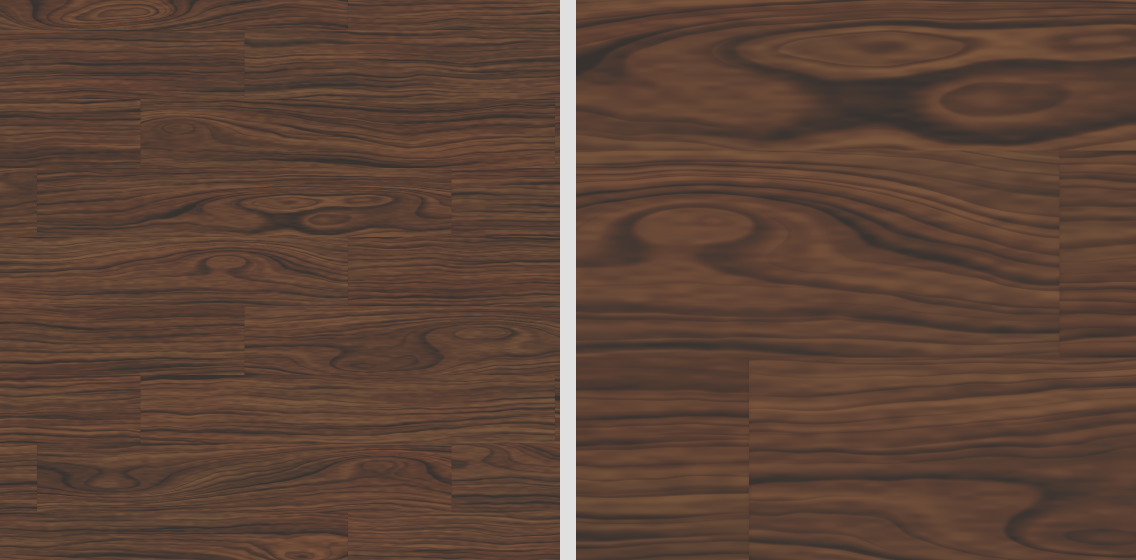
Left: the whole. Right: its middle third, enlarged.
Reproduce this texture procedurally as a WebGL 2 fragment shader.

```glsl
#version 300 es
precision highp float;
// Dark wood floor of long horizontal planks, each row shifted by a quarter plank.
// Every plank bends its own height field with noise and a few long eyes; that field
// carries stretched noise bands and rows of crisp dark veins that swell and fade.

#define ROW_HEIGHT 0.1231
#define PLANK_LENGTH 0.7396
#define FLOOR_ORIGIN vec2(0.0664, 0.0846)
#define ROW_SHIFT 0.25
#define GRAIN_WARP 0.26
#define KNOT_HEIGHT 0.42
#define KNOT_CHANCE 0.22
#define BOLD_VEINS 8.0
#define THIN_VEINS 15.0
#define VEIN_WIDTH 0.21
#define VEIN_DEPTH 0.58
#define JOINT_SHADE 0.03

uniform vec2 u_resolution;
out vec4 outColor;

const vec3 DARK_VEIN = vec3(0.222, 0.198, 0.186);
const vec3 BROWN = vec3(0.350, 0.250, 0.200);
const vec3 TAN = vec3(0.465, 0.333, 0.236);
const vec3 RED_TINT = vec3(0.014, -0.012, -0.006);

float hash(vec2 p) {
    vec3 q = fract(p.xyx * 0.1031);
    q += dot(q, q.yzx + 33.33);
    return fract((q.x + q.y) * q.z);
}

float noise(vec2 p) {
    vec2 cell = floor(p);
    vec2 f = fract(p);
    f = f * f * (3.0 - 2.0 * f);
    float low = mix(hash(cell), hash(cell + vec2(1, 0)), f.x);
    float high = mix(hash(cell + vec2(0, 1)), hash(cell + vec2(1, 1)), f.x);
    return mix(low, high, f.y);
}

float fbm(vec2 p) {
    float sum = 0.0;
    float weight = 0.55;
    for (int i = 0; i < 3; i++) {
        sum += weight * noise(p);
        p = p * 2.1 + 17.3;
        weight *= 0.5;
    }
    return sum;
}

// Long oval bumps that turn straight grain into eyes and cathedral arches
float knots(vec2 p, vec2 seed) {
    float sum = 0.0;
    for (int i = 0; i < 3; i++) {
        vec2 key = floor(seed) + float(i) * vec2(7.0, 13.0);
        vec2 center = vec2((float(i) + hash(key)) * 2.0, hash(key + 3.0));
        vec2 radius = vec2(0.9 + 0.8 * hash(key + 5.0), 0.24);
        vec2 d = (p - center) / radius;
        float side = center.y > 0.5 ? -1.0 : 1.0;
        // The rounded cone keeps rings evenly spaced and the tips pointed
        float bump = exp(1.0 - sqrt(1.0 + 3.0 * dot(d, d)));
        sum += side * step(hash(key + 9.0), KNOT_CHANCE) * bump;
    }
    return sum;
}

// One dark line per cell of height, crisp below, fading above, alive in stretches
float veins(float x, float h, float count, vec2 seed) {
    float s = h * count + 1.1 * (noise(vec2(x * 0.45, h * count * 0.6) + seed) - 0.5);
    float id = floor(s);
    float d = fract(s) - 0.45 - 0.2 * (hash(vec2(id + 50.0, 3.0) + floor(seed)) - 0.5);
    float life = smoothstep(0.25, 0.8, noise(vec2(x * 0.6, id * 3.7) + seed + 57.0));
    float width = VEIN_WIDTH * (0.35 + 0.75 * life);
    float line = smoothstep(-0.5 * width, 0.0, d) * (1.0 - smoothstep(0.0, 1.7 * width, d));
    return line * sqrt(life);
}

// p is measured in row heights from the lower left corner of the plank
vec3 wood(vec2 p, vec2 seed) {
    float h = p.y + KNOT_HEIGHT * knots(p, seed);
    h += GRAIN_WARP * (fbm(vec2(p.x * 0.45, p.y * 0.8) + seed) - 0.5);
    h += 0.07 * (fbm(vec2(p.x * 1.6, p.y * 3.0) + seed.yx) - 0.5);

    float broad = noise(vec2(p.x * 0.3, h * 5.0) + seed);
    float bands = noise(vec2(p.x * 0.4, h * 18.0) + seed.yx);
    float fine = noise(vec2(p.x * 0.9, h * 38.0) + seed + 31.0);
    float fibre = noise(vec2(p.x * 9.0, p.y * 46.0) + seed);
    float tone = 0.655 + 0.30 * (broad - 0.5) + 0.34 * (bands - 0.5)
               + 0.40 * (fine - 0.5) + 0.26 * (fibre - 0.5);

    float bold = veins(p.x, h, BOLD_VEINS, seed + 11.0);
    float thin = veins(p.x, h, THIN_VEINS, seed.yx + 23.0);
    tone -= VEIN_DEPTH * max(bold, 0.62 * thin);
    tone = clamp(tone, 0.0, 1.0);

    vec3 color = mix(DARK_VEIN, BROWN, clamp(tone / 0.55, 0.0, 1.0));
    color = mix(color, TAN, clamp((tone - 0.55) / 0.45, 0.0, 1.0));
    float redness = noise(vec2(p.x * 0.6, h * 3.0) + seed + 71.0);
    return color + RED_TINT * (redness - 0.35) * tone * 1.5;
}

vec3 woodFloor(vec2 uv) {
    float y = (uv.y - FLOOR_ORIGIN.y) / ROW_HEIGHT;
    float row = floor(y);
    float x = (uv.x - FLOOR_ORIGIN.x) / PLANK_LENGTH - row * ROW_SHIFT;
    vec2 plank = vec2(floor(x), row) + 20.0;
    vec2 seed = 90.0 * vec2(hash(plank), hash(plank + 41.0));
    vec2 size = vec2(PLANK_LENGTH / ROW_HEIGHT, 1.0);
    vec2 local = vec2(fract(x), fract(y)) * size;
    vec3 color = wood(local, seed) * (0.975 + 0.05 * hash(plank + 67.0));

    // Barely visible shade where planks meet
    vec2 edge = min(local, size - local);
    float joint = 1.0 - smoothstep(0.0, 0.018, min(edge.x, edge.y));
    return color * (1.0 - JOINT_SHADE * joint);
}

void main() {
    // Four samples per pixel smooth the joints and thin lines
    vec3 sum = vec3(0.0);
    for (int i = 0; i < 4; i++) {
        vec2 offset = vec2(i % 2, i / 2) * 0.5 - 0.25;
        sum += woodFloor((gl_FragCoord.xy + offset) / u_resolution.y);
    }
    outColor = vec4(sum * 0.25, 1.0);
}
```
